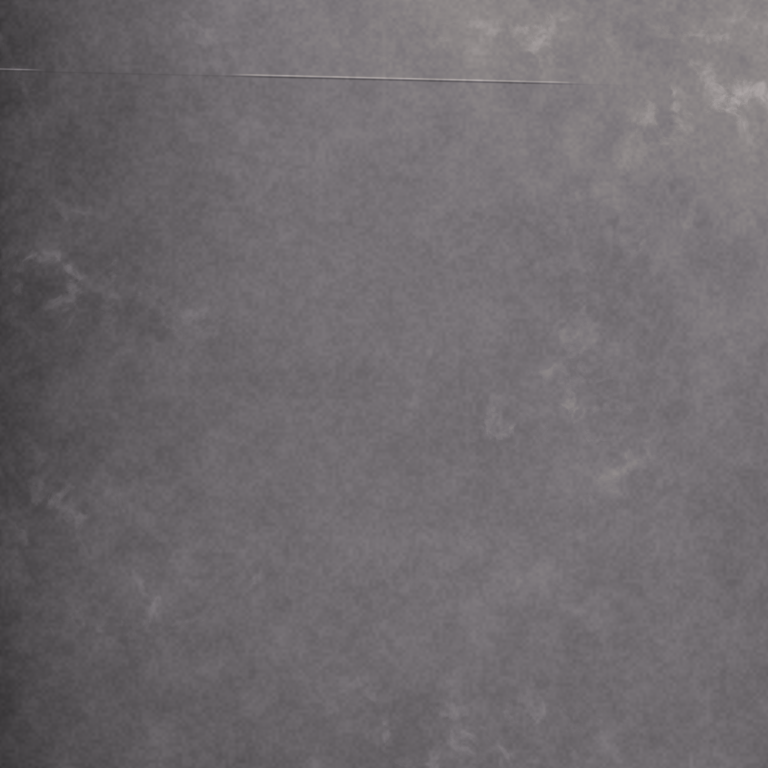
A Shadertoy shader for this texture:

```glsl
// Dark grey stone slab: a side-lit tone gradient, cloudy mottling, clustered
// chalky flecks and fine soft grain, all from layered value noise.
// A thin, partly worn joint separates a slightly lighter slab at the top.

const float EDGE_TONE = 0.262;     // shaded left edge
const float BODY_TONE = 0.465;     // lit body of the slab
const float SHADE_REACH = 0.19;    // how far the left shade extends
const float CORNER_LIFT = 0.060;   // glow at the upper right
const float BOTTOM_SHADE = 0.035;
const float CLOUD_AMOUNT = 0.125;
const float CHALK_AMOUNT = 0.150;
const float GRAIN_AMOUNT = 0.064;
const float JOINT_HEIGHT = 0.909;
const float JOINT_SLOPE = -0.0235;
const float JOINT_WIDTH = 0.0012;
const vec3 COOL_TINT = vec3(1.0, 0.961, 0.995);
const vec3 WARM_TINT = vec3(1.0, 0.962, 0.962);

float hash(vec2 p) {
    vec3 q = fract(vec3(p.xyx) * 0.1031);
    q += dot(q, q.yzx + 33.33);
    return fract((q.x + q.y) * q.z);
}

float noise(vec2 p) {
    vec2 i = floor(p), f = fract(p);
    f = f * f * (3.0 - 2.0 * f);
    float low = mix(hash(i), hash(i + vec2(1, 0)), f.x);
    float high = mix(hash(i + vec2(0, 1)), hash(i + vec2(1, 1)), f.x);
    return mix(low, high, f.y);
}

float fbm(vec2 p) {
    float sum = 0.0, weight = 0.5;
    for (int k = 0; k < 6; k++) {
        sum += weight * noise(p);
        p = mat2(0.8, 0.6, -0.6, 0.8) * p * 2.03 + 17.3;
        weight *= 0.53;
    }
    return sum;
}

float blob(vec2 p, vec2 center, vec2 radius) {
    vec2 d = (p - center) / radius;
    return exp(-dot(d, d));
}

// Broken pale veins and flecks, kept to clusters
float chalk(vec2 p) {
    vec2 warp = vec2(fbm(p * 9.0 + 3.1), fbm(p * 9.0 + 41.7)) - 0.5;
    vec2 q = p + 0.07 * warp;
    float vein = 1.0 - smoothstep(0.0, 0.10, abs(fbm(q * 13.0 + 8.0) - 0.52));
    float flecks = smoothstep(0.38, 0.78, fbm(q * 48.0 + 60.0));
    float cluster = 0.35 * smoothstep(0.46, 0.70, fbm(p * 4.0 + 25.0));
    cluster += 0.60 * blob(p, vec2(0.09, 0.65), vec2(0.10, 0.08));
    cluster += 0.40 * blob(p, vec2(0.25, 0.57), vec2(0.09, 0.04));
    cluster += 0.40 * blob(p, vec2(0.69, 0.43), vec2(0.08, 0.04));
    cluster += 0.50 * blob(p, vec2(0.95, 0.86), vec2(0.10, 0.035));
    cluster += 0.45 * blob(p, vec2(0.62, 0.05), vec2(0.17, 0.06));
    cluster += 0.40 * blob(p, vec2(0.65, 0.95), vec2(0.20, 0.05));
    cluster += 0.45 * blob(p, vec2(0.15, 0.33), vec2(0.11, 0.05));
    return cluster * flecks * (0.3 + 0.9 * vein);
}

float segmentDistance(vec2 p, vec2 a, vec2 b) {
    vec2 ab = b - a;
    return length(p - a - ab * clamp(dot(p - a, ab) / dot(ab, ab), 0.0, 1.0));
}

void mainImage(out vec4 fragColor, in vec2 fragCoord) {
    vec2 p = fragCoord / iResolution.xy;
    float pixel = 1.0 / iResolution.y;

    // Broad lighting
    float tone = mix(BODY_TONE, EDGE_TONE, exp(-p.x / SHADE_REACH));
    float corner = smoothstep(0.85, 1.85, p.x + p.y);
    tone += CORNER_LIFT * corner * smoothstep(0.5, 1.0, p.y);
    tone -= BOTTOM_SHADE * smoothstep(0.35, 0.0, p.y);

    // Mottling, stronger near the borders than in the calm middle
    float calm = blob(p, vec2(0.48, 0.52), vec2(0.30, 0.36));
    float cloud = fbm(p * 5.0 + 11.0) - 0.5;
    float smudge = fbm(p * 24.0 + 73.0) - 0.5;
    tone += CLOUD_AMOUNT * (0.7 * cloud + 0.65 * smudge) * (1.0 - 0.5 * calm);
    tone += CHALK_AMOUNT * chalk(p);

    // Faint slanted scratch
    float scratch = segmentDistance(p, vec2(0.536, 0.47), vec2(0.567, 0.565));
    tone += 0.022 * smoothstep(0.006, 0.001, scratch) * noise(p * 50.0);

    // Soft grain in two sizes
    float grain = 0.6 * noise(p * 230.0) + 0.4 * noise(p * 120.0 + 5.0) - 0.5;
    tone += GRAIN_AMOUNT * grain;

    // Worn joint: dark groove under a pale lip
    float height = p.y - JOINT_HEIGHT - JOINT_SLOPE * p.x;
    float width = max(JOINT_WIDTH, 0.6 * pixel);
    float sharpSpan = smoothstep(0.28, 0.36, p.x) * smoothstep(0.77, 0.68, p.x);
    float lipSpan = smoothstep(0.29, 0.34, p.x) * smoothstep(0.76, 0.71, p.x);
    lipSpan += smoothstep(0.06, 0.03, p.x);
    float groove = exp(-pow((height + width) / width, 2.0));
    float lip = exp(-pow((height - width) / width, 2.0));
    float slabSpan = smoothstep(0.10, 0.35, p.x) * smoothstep(0.95, 0.65, p.x);
    tone += 0.022 * smoothstep(-width, width, height) * slabSpan;
    tone -= groove * (0.02 + 0.09 * sharpSpan) * smoothstep(0.85, 0.70, p.x);
    tone += lip * lipSpan * (0.07 + 0.10 * noise(vec2(p.x * 45.0, 2.0)));

    vec3 tint = mix(COOL_TINT, WARM_TINT, smoothstep(0.47, 0.56, tone));
    fragColor = vec4(clamp(tone * tint, 0.0, 1.0), 1.0);
}
```
